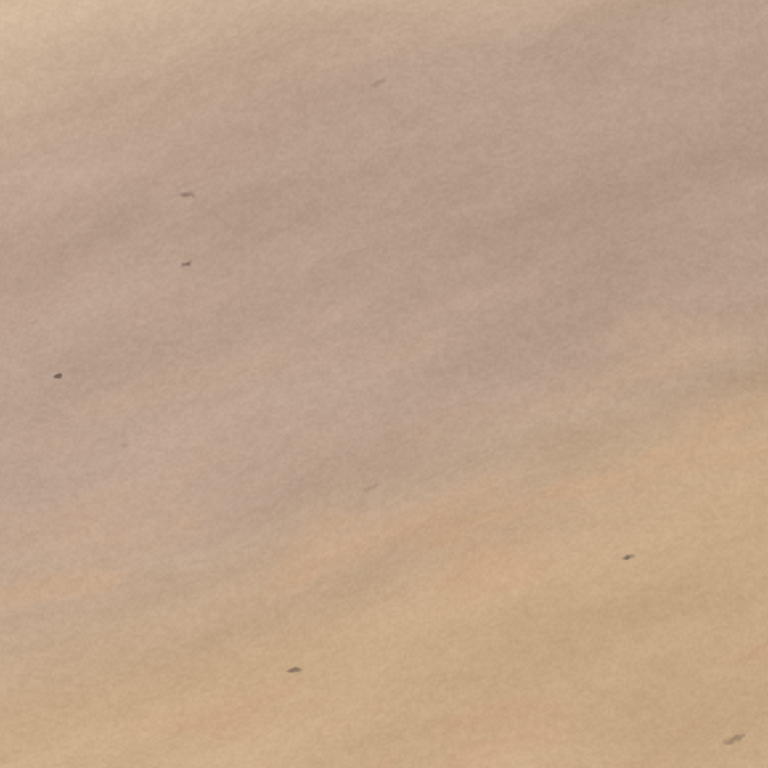
A three.js fragment shader for this texture:

```glsl
varying vec2 vUv;

const vec3 MAUVE_STONE = vec3(0.728, 0.628, 0.555);
const vec3 WARM_SAND = vec3(0.787, 0.668, 0.532);
const vec3 PALE_SAND = vec3(0.812, 0.710, 0.605);
const vec3 RUST_TINT = vec3(0.780, 0.625, 0.490);
const vec3 LILAC_TINT = vec3(0.745, 0.640, 0.588);
const vec3 SPECK_DARK = vec3(0.390, 0.330, 0.310);
const float BED_ANGLE = 0.33;
const int SPECK_COUNT = 9;

float hash(vec2 p) {
  vec3 q = fract(vec3(p.xyx) * 0.1031);
  q += dot(q, q.yzx + 33.33);
  return fract((q.x + q.y) * q.z);
}

float valueNoise(vec2 p) {
  vec2 cell = floor(p);
  vec2 f = fract(p);
  f = f * f * (3.0 - 2.0 * f);
  float low = mix(hash(cell), hash(cell + vec2(1.0, 0.0)), f.x);
  float high = mix(hash(cell + vec2(0.0, 1.0)), hash(cell + vec2(1.0, 1.0)), f.x);
  return mix(low, high, f.y);
}

// Layered noise, centred on zero
float fbm(vec2 p) {
  float sum = 0.0;
  float weight = 0.5;
  for (int i = 0; i < 5; i++) {
    sum += weight * (valueNoise(p) - 0.5);
    p = mat2(0.96, 0.28, -0.28, 0.96) * p * 2.03 + 17.3;
    weight *= 0.5;
  }
  return sum;
}

vec2 rotate(vec2 p, float angle) {
  float c = cos(angle);
  float s = sin(angle);
  return vec2(c * p.x + s * p.y, c * p.y - s * p.x);
}

// Soft elongated fleck with a ragged outline
float speck(vec2 p, vec2 centre, vec2 radius, float angle) {
  vec2 q = rotate(p - centre, angle) / radius;
  float ragged = 0.9 * (valueNoise(p * 190.0) - 0.5);
  return 1.0 - smoothstep(0.2, 1.3, length(q) + ragged);
}

float scatteredSpecks(vec2 p) {
  float cover = 0.0;
  for (int i = 0; i < SPECK_COUNT; i++) {
    float id = float(i);
    vec2 centre = vec2(hash(vec2(id, 3.7)), fract(id * 0.618 + 0.42));
    float size = hash(vec2(id, 9.1));
    vec2 radius = mix(vec2(0.005, 0.003), vec2(0.015, 0.005), size * size);
    float angle = BED_ANGLE + 0.5 * (hash(vec2(id, 5.3)) - 0.5);
    float fade = hash(vec2(id, 7.9));
    float strength = mix(0.15, 0.85, fade * fade);
    cover = max(cover, strength * speck(p, centre, radius, angle));
  }
  return cover;
}

// Broad colour zones sloping up to the right
vec3 zoneColour(vec2 p, float drift) {
  float level = p.y - 0.28 * p.x + 0.22 * drift;
  float warm = 1.0 - smoothstep(0.02, 0.40, level);
  float pale = smoothstep(0.64, 0.98, level);
  vec3 colour = mix(MAUVE_STONE, WARM_SAND, warm);
  colour = mix(colour, PALE_SAND, pale);
  float shade = smoothstep(0.4, 1.2, p.x * 0.6 + p.y * 0.6);
  return colour * (1.0 - 0.04 * shade * (1.0 - pale));
}

void main() {
  // Warped bedding coordinates: x runs along the streaks
  vec2 bed = rotate(vUv, BED_ANGLE);
  bed.y += 0.08 * fbm(bed * 3.0 + 4.0);
  float drift = fbm(bed * vec2(1.6, 4.0) + 11.0);
  float streak = fbm(bed * vec2(3.5, 13.0) + 29.0);
  float wisp = fbm(bed * vec2(6.0, 24.0) + 53.0);

  vec3 colour = zoneColour(vUv, drift);

  // Faint rust and lilac veils
  float low = 1.0 - smoothstep(0.1, 0.6, vUv.y - 0.2 * vUv.x);
  colour = mix(colour, RUST_TINT, 0.5 * low * smoothstep(0.03, 0.25, wisp));
  colour = mix(colour, LILAC_TINT, 0.5 * (1.0 - low) * smoothstep(0.0, 0.3, drift));
  colour += 0.068 * streak + 0.042 * wisp;

  // Fine sand grain, with short ripples along the bedding
  float ripple = valueNoise(bed * vec2(45.0, 110.0) + 3.0) - 0.5;
  float grain = valueNoise(bed * vec2(130.0, 210.0)) - 0.5;
  float fineGrain = valueNoise(vUv * 290.0 + 7.0) - 0.5;
  colour += 0.010 * ripple + 0.025 * grain + 0.027 * fineGrain;

  colour = mix(colour, SPECK_DARK, scatteredSpecks(vUv));
  gl_FragColor = vec4(colour, 1.0);
}
```
